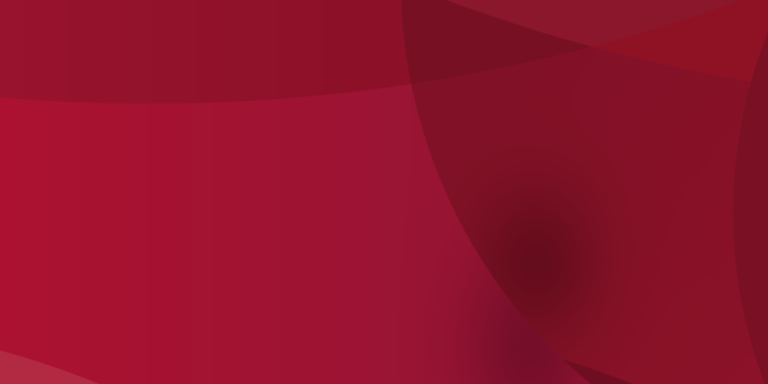
Give the GLSL for this background, as a Shadertoy shader.

```glsl
// Crimson backdrop of large overlapping translucent discs with a soft dark glow.

// Antialiased coverage of a disc; pixel is the size of one pixel in canvas units.
float disc(vec2 p, vec2 center, float radius, float pixel) {
    return clamp(0.5 + (radius - length(p - center)) / pixel, 0.0, 1.0);
}

// Soft elliptical falloff, 1 at the center.
float glow(vec2 p, vec2 center, vec2 spread) {
    vec2 q = (p - center) / spread;
    return exp(-dot(q, q));
}

// Horizontal blend between two colours over the range x0..x1.
vec3 ramp(float x, float x0, float x1, vec3 from, vec3 to) {
    return mix(from, to, clamp((x - x0) / (x1 - x0), 0.0, 1.0));
}

// Ground left of the main disc: bright field, upper shade, lower highlight.
vec3 leftField(vec2 p, float upperShade, float pixel) {
    vec3 field = ramp(p.x, 0.0, 1.1, vec3(0.675, 0.068, 0.190), vec3(0.600, 0.078, 0.200));
    vec3 shade = ramp(p.x, 0.0, 1.05, vec3(0.595, 0.073, 0.180), vec3(0.545, 0.062, 0.155));
    vec3 color = mix(field, shade, upperShade);

    float highlight = disc(p, vec2(-0.62, -2.174), 2.345, pixel);
    color = mix(color, vec3(0.695, 0.165, 0.255), highlight);

    // Plum shadow cast beside the main disc.
    float shadow = glow(p, vec2(1.38, 0.10), vec2(0.17, 0.27));
    return mix(color, vec3(0.450, 0.055, 0.160), 0.95 * shadow);
}

// Interior of the main disc: wine gradient, glow and overlapping arcs.
vec3 mainInterior(vec2 p, float upperShade, float pixel) {
    vec3 wine = ramp(p.x, 1.1, 1.95, vec3(0.505, 0.068, 0.150), vec3(0.530, 0.068, 0.155));
    vec3 color = wine + vec3(0.025, 0.002, 0.002) * (0.6 - p.y);
    color = mix(color, vec3(0.460, 0.062, 0.132), 0.85 * upperShade);

    float darkGlow = glow(p, vec2(1.395, 0.315), vec2(0.165, 0.205));
    color = mix(color, vec3(0.395, 0.050, 0.110), darkGlow);

    // Lower wedge.
    float wedge = disc(p, vec2(0.776, -2.177), 2.345, pixel);
    color = mix(color, vec3(0.405, 0.050, 0.125), 0.75 * wedge);

    // Upper arc, redder where the upper shade ends.
    float upperArc = disc(p, vec2(2.70, 5.151), 4.427, pixel);
    vec3 arcColor = mix(vec3(0.560, 0.068, 0.140), vec3(0.540, 0.090, 0.170), upperShade);
    color = mix(color, arcColor, upperArc);

    // Right edge disc.
    float rightDisc = disc(p, vec2(3.159, 0.448), 1.25, pixel);
    return mix(color, vec3(0.470, 0.062, 0.140), 0.9 * rightDisc);
}

void mainImage(out vec4 fragColor, in vec2 fragCoord) {
    // Height is one unit; the design spans two units across.
    vec2 p = fragCoord / iResolution.xy * vec2(2.0, 1.0);
    float pixel = 1.5 / iResolution.y;

    float upperShade = disc(p, vec2(0.39, 5.26), 4.53, pixel);
    float mainDisc = disc(p, vec2(2.411, 1.052), 1.367, pixel);

    vec3 color = mix(leftField(p, upperShade, pixel),
                     mainInterior(p, upperShade, pixel), mainDisc);
    fragColor = vec4(color, 1.0);
}
```
